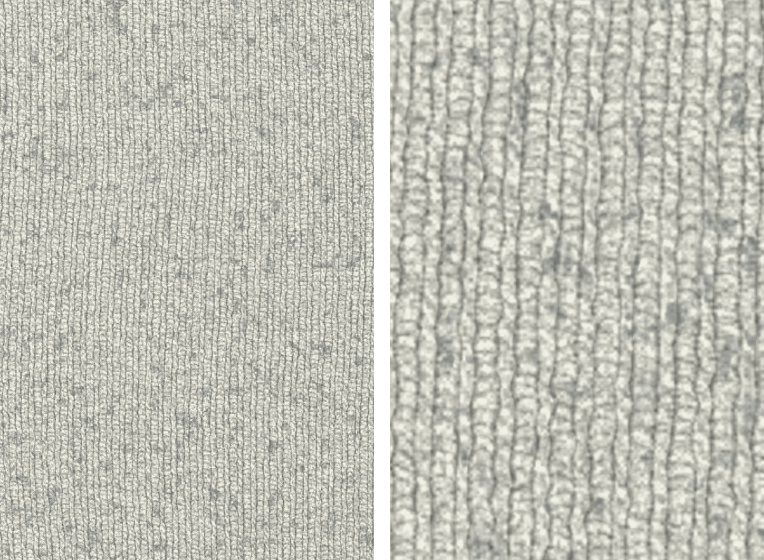
Left, the full canvas; right, a detail of the centre.
Give the GLSL for this texture, as a WebGL 1 fragment shader.

```glsl
precision highp float;
uniform vec2 u_resolution;

#define RIBS 29.0
#define ROWS 116.0
#define LADDER_WIDTH 0.60
#define SWAY 0.24
#define WOBBLE 0.16
#define FLECK_AMOUNT 0.52
#define FIBRE_AMOUNT 0.80
#define SHADOW_COLOR vec3(0.41, 0.415, 0.385)
#define WOOL_COLOR vec3(0.945, 0.942, 0.895)
#define FLECK_COLOR vec3(0.46, 0.48, 0.47)

const float TAU = 6.28318;

float hash(vec2 p) {
  return fract(sin(dot(p, vec2(127.1, 311.7))) * 43758.5453);
}

float noise(vec2 p) {
  vec2 i = floor(p);
  vec2 f = fract(p);
  f = f * f * (3.0 - 2.0 * f);
  float low = mix(hash(i), hash(i + vec2(1.0, 0.0)), f.x);
  float high = mix(hash(i + vec2(0.0, 1.0)), hash(i + vec2(1.0, 1.0)), f.x);
  return mix(low, high, f.y);
}

// Slow sideways drift of the hanging cloth, in ribs
float clothSway(vec2 uv) {
  float wave = sin(4.2 * uv.y + 1.8 * uv.x + 0.6);
  float leftBulge = (1.0 - uv.x) * sin(7.0 * uv.y - 0.8);
  return SWAY * (wave + leftBulge + noise(uv * vec2(4.0, 7.0)) - 0.5);
}

// Rounded cross section: 1 on the crest, 0 in the groove
float crest(float x) {
  return 1.0 - smoothstep(0.50, 1.05, abs(x));
}

// Wide band of curved, stacked purl loops
float ladderHeight(float x, float row) {
  float loops = 0.5 + 0.5 * cos(TAU * (row + 0.28 * x * x + 0.10 * x));
  return mix(0.10, 0.46 + 0.52 * sqrt(loops), crest(x));
}

// Narrow raised chain of slanting knit strands, lit from the left
float chainHeight(float x, float row) {
  float strands = 0.5 + 0.5 * cos(TAU * (row * 0.75 + 0.42 * x));
  return mix(0.16, 0.62 + 0.38 * strands, crest(x)) - 0.13 * x;
}

void main() {
  vec2 uv = gl_FragCoord.xy / u_resolution;

  // Rib and row coordinates with hand-knit unevenness
  vec2 knit = vec2(uv.x * RIBS + clothSway(uv), uv.y * ROWS);
  knit.x += WOBBLE * (noise(knit * vec2(2.0, 0.75)) - 0.5);
  float rib = floor(knit.x);
  float across = fract(knit.x);
  float row = knit.y + hash(vec2(rib, 3.0));
  row += 0.7 * noise(vec2(knit.x * 2.2, knit.y * 0.6));

  // Relief of the two alternating bands
  float ladderHalf = 0.5 * LADDER_WIDTH;
  float chainHalf = 0.5 - ladderHalf;
  float ladder = ladderHeight((across - ladderHalf) / ladderHalf, row);
  float chain = chainHeight((across - LADDER_WIDTH - chainHalf) / chainHalf, row);
  float onChain = smoothstep(LADDER_WIDTH - 0.03, LADDER_WIDTH + 0.03, across);
  float height = mix(ladder, chain, onChain);

  // Fine fuzz and broader tonal change in the yarn
  float fuzz = 0.5 * noise(uv * vec2(215.0, 320.0));
  fuzz += 0.5 * noise(uv * vec2(335.0, 490.0) + 37.0);
  float yarnTone = noise(knit * vec2(1.8, 0.6) + 11.0);
  float light = 0.27 + 0.60 * height;
  light += FIBRE_AMOUNT * (fuzz - 0.5) + 0.12 * (yarnTone - 0.5);
  light += 0.03 * (uv.y - uv.x);
  vec3 color = mix(SHADOW_COLOR, WOOL_COLOR, clamp(light, 0.0, 1.0));

  // Short grey lengths of marled yarn, broken up by pale plies
  float fleckSpan = noise(vec2(knit.x * 1.7 + 5.0, row * 0.60));
  float fleckPly = noise(vec2(knit.x * 6.0, row * 1.6 + 19.0));
  float fleck = smoothstep(0.62, 0.88, fleckSpan) * smoothstep(0.20, 0.70, fleckPly);
  color = mix(color, FLECK_COLOR * (0.75 + 0.50 * fuzz), FLECK_AMOUNT * fleck);

  gl_FragColor = vec4(color, 1.0);
}
```
